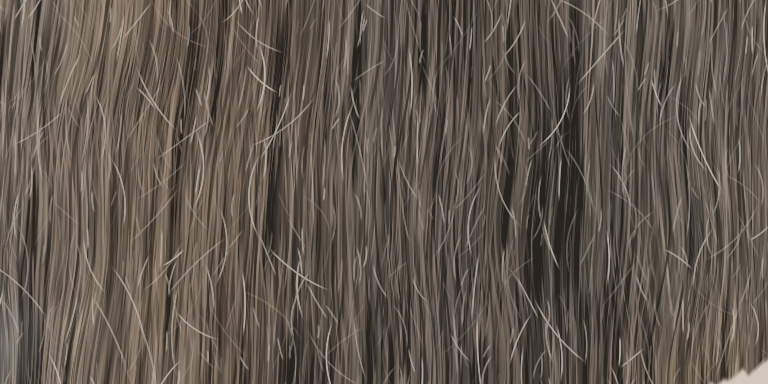
A Shadertoy shader for this texture:

```glsl
#define STRAND_LAYERS 18
#define STRAND_WIDTH 0.0030
#define STRAND_OPACITY 0.66
#define STRAY_WIDTH 0.0021
#define STRAY_OPACITY 0.88
#define GAP_DEPTH 0.15
#define BASE_TONE 0.365
#define CONTRAST 1.3
#define WARM_HAIR vec3(1.03, 0.90, 0.77)
#define COOL_HAIR vec3(1.0, 0.915, 0.825)
#define PALE_HAIR vec3(0.77, 0.74, 0.70)

float hash(vec2 p) {
    vec3 q = fract(vec3(p.xyx) * 0.1031);
    q += dot(q, q.yzx + 33.33);
    return fract((q.x + q.y) * q.z);
}

float noise(vec2 p) {
    vec2 i = floor(p), f = fract(p);
    f = f * f * (3.0 - 2.0 * f);
    return mix(mix(hash(i), hash(i + vec2(1, 0)), f.x),
               mix(hash(i + vec2(0, 1)), hash(i + vec2(1, 1)), f.x), f.y);
}

// Soft locks and finer bundles, drawn out along the fall
float lockTone(vec2 p) {
    float tone = BASE_TONE;
    tone += 0.12 * (noise(vec2(p.x * 13.0 + 5.0, p.y * 1.6)) - 0.5);
    tone += 0.18 * (noise(vec2(p.x * 42.0 + 90.0, p.y * 2.6)) - 0.5);
    tone += 0.18 * (noise(vec2(p.x * 115.0 + 300.0, p.y * 6.0)) - 0.5);
    return tone;
}

// Single strands, one per column in each layer, showing in stretches
float strandTone(vec2 p, float tone, float pixel) {
    for (int i = 0; i < STRAND_LAYERS; i++) {
        float k = float(i);
        float columns = 24.0 + 2.8 * k;
        float slant = 0.07 * (hash(vec2(k, 3.0)) - 0.5) * p.y;
        float sway = 0.06 * (noise(vec2(p.x * 3.0 + 17.0 * k, p.y * 2.2 + k)) - 0.5);
        float x = (p.x + sway + slant + 1.0) * columns + 0.37 * k;
        vec2 id = vec2(floor(x), 31.0 * k + 7.0);
        float phase = hash(id);
        float shade = hash(id + 11.0);
        float centre = 0.35 + 0.3 * phase
                     + 0.14 * sin(p.y * (4.0 + 7.0 * shade) + 6.28 * phase);
        float d = abs(fract(x) - centre) / columns;
        float width = STRAND_WIDTH * (0.4 + 0.7 * hash(id + 23.0));
        float cover = 1.0 - smoothstep(width - pixel * 0.6, width + pixel * 0.6, d);
        cover *= smoothstep(0.35, 0.6, noise(vec2(id.x * 3.7 + id.y, p.y * 5.5 + 9.0 * phase)));
        tone = mix(tone, mix(0.18, 0.59, shade), cover * STRAND_OPACITY);
    }
    return tone;
}

// Curved loose hairs scattered over jittered cells
float strayCover(vec2 p, float pixel, float size, float spread, int layers) {
    float cover = 0.0;
    for (int i = 0; i < layers; i++) {
        float k = float(i);
        vec2 g = p / size + vec2(0.37, 0.61) * k + 4.0;
        for (int n = 0; n < 9; n++) {
            vec2 cell = floor(g) + vec2(n % 3 - 1, n / 3 - 1);
            vec2 id = cell + 43.0 * k + 200.0 * size;
            vec2 jitter = vec2(hash(id), hash(id + 5.3));
            vec2 q = (g - cell - jitter) * size;
            float lean = hash(id + 9.1) * 2.0 - 1.0;
            float angle = spread * lean * (0.25 + 0.75 * lean * lean);
            q = mat2(cos(angle), sin(angle), -sin(angle), cos(angle)) * q;
            float bend = 1.4 * (hash(id + 13.7) - 0.5) / size;
            float reach = size * mix(0.12, 0.48, hash(id + 17.9));
            float d = abs(q.x - bend * q.y * q.y) / sqrt(1.0 + 4.0 * bend * bend * q.y * q.y);
            float along = 1.0 - smoothstep(0.55 * reach, reach, abs(q.y));
            float line = 1.0 - smoothstep(STRAY_WIDTH - pixel * 0.5, STRAY_WIDTH + pixel * 0.6, d);
            float strength = mix(0.15, 1.0, pow(hash(id + 21.3), 1.6));
            cover = max(cover, line * along * strength);
        }
    }
    return cover;
}

void mainImage(out vec4 fragColor, in vec2 fragCoord) {
    float pixel = 1.0 / iResolution.y;
    vec2 p = fragCoord * pixel;
    float across = fragCoord.x / iResolution.x;

    // Strands fan slightly to the left as they fall
    vec2 fall = p;
    fall.x += 0.09 * (1.0 - across) * (1.0 - p.y);
    fall.x += 0.03 * (noise(p * vec2(5.0, 3.0)) - 0.5);

    // Dark slits between locks
    float tone = strandTone(fall, lockTone(fall), pixel);
    float slit = noise(vec2(fall.x * 38.0 + 50.0, p.y * 2.4 + 3.0));
    tone -= GAP_DEPTH * smoothstep(0.6, 0.95, slit);

    // Broad light: brighter left, shaded right of centre
    tone += 0.03 * (1.0 - smoothstep(0.0, 0.45, across));
    tone -= 0.05 * exp(-pow((across - 0.64) / 0.13, 2.0));
    tone += 0.05 * (noise(p * vec2(4.0, 3.0) + 20.0) - 0.5);
    tone = max(0.375 + CONTRAST * (tone - 0.375), 0.15);

    // Brown left third and lower right tips, greyer elsewhere
    float warmth = 0.85 * exp(-pow((across - 0.24) / 0.15, 2.0));
    warmth += smoothstep(0.6, 0.95, across) * (1.0 - smoothstep(0.0, 0.3, p.y));
    warmth += 0.5 * (noise(vec2(fall.x * 9.0, p.y)) - 0.4);
    vec3 color = tone * mix(COOL_HAIR, WARM_HAIR, clamp(warmth, 0.0, 1.0));

    // Grey haze and pale backdrop in the lower corners
    float haze = 1.0 - smoothstep(0.02, 0.22, length(p * vec2(1.2, 1.0) - vec2(0.0, 0.1)));
    color = mix(color, vec3(0.50, 0.51, 0.52), 0.35 * haze);
    float ragged = 0.03 * noise(vec2(p.x * 60.0, 2.0));
    float edge = (across - 0.93) * 0.9 - p.y + ragged - 0.015;
    color = mix(color, vec3(0.82, 0.78, 0.74), smoothstep(-0.008, 0.012, edge));

    // Long sweeping hairs over short, steeper wisps
    float sweeping = strayCover(p, pixel, 0.27, 1.0, 8);
    float wisps = strayCover(fall, pixel, 0.15, 0.6, 5);
    color = mix(color, PALE_HAIR, STRAY_OPACITY * max(sweeping, 0.8 * wisps));
    fragColor = vec4(color, 1.0);
}
```
